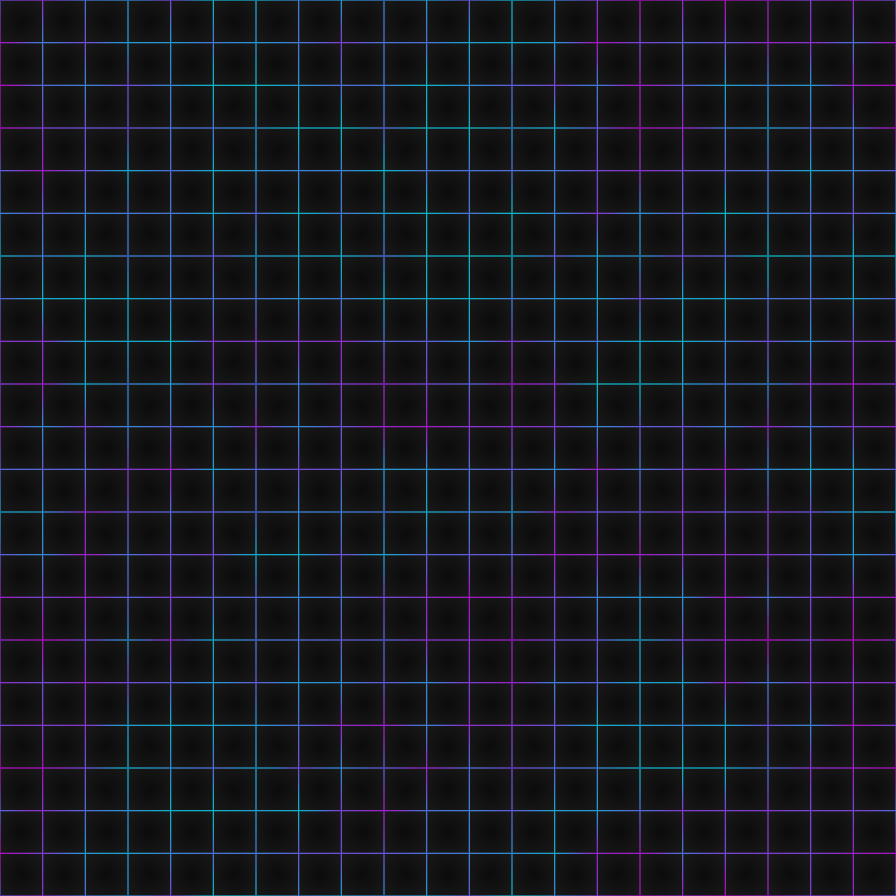
Reproduce this pattern procedurally as a Shadertoy shader.

```glsl
const float CELLS = 21.0;

float hash(vec2 p) {
    vec3 q = fract(p.xyx * vec3(0.1031, 0.1030, 0.0973));
    q += dot(q, q.yzx + 33.33);
    return fract((q.x + q.y) * q.z);
}

// Value noise whose lattice wraps after a whole number of steps
float wrappedNoise(vec2 p, float period, float seed) {
    vec2 i = floor(p);
    vec2 f = fract(p);
    f = f * f * (3.0 - 2.0 * f);
    vec2 a = mod(i, period) + seed;
    vec2 b = mod(i + 1.0, period) + seed;
    return mix(mix(hash(a), hash(vec2(b.x, a.y)), f.x),
               mix(hash(vec2(a.x, b.y)), hash(b), f.x), f.y);
}

// Cyan through blue and violet to magenta
vec3 neon(float t) {
    vec3 color = mix(vec3(0.04, 0.80, 0.88), vec3(0.80, 0.02, 0.84), t);
    return color + vec3(-0.02, 0.0, 0.22) * t * (1.0 - t) * 2.0;
}

// Share of each pixel covered by a line of the given half width
vec2 boxCoverage(vec2 d, float halfWidth, vec2 pixel) {
    vec2 inner = max(d - 0.5 * pixel, vec2(-halfWidth));
    vec2 outer = min(d + 0.5 * pixel, vec2(halfWidth));
    return max(outer - inner, 0.0) / pixel;
}

void mainImage(out vec4 fragColor, in vec2 fragCoord) {
    vec2 grid = fragCoord / iResolution.xy * CELLS;
    vec2 pixel = CELLS / iResolution.xy;
    vec2 fromCenter = fract(grid) - 0.5;

    // Charcoal tiles, darker toward the middle
    vec3 color = vec3(mix(0.043, 0.10, length(fromCenter) / 0.707));

    // Hue drifts in patches a few cells wide
    float hue = 0.6 * wrappedNoise(grid / 3.0, CELLS / 3.0, 17.0)
              + 0.4 * wrappedNoise(grid, CELLS, 53.0);
    hue = smoothstep(0.12, 0.96, hue);

    // Hairlines centered on the cell borders
    vec2 coverage = boxCoverage(0.5 - abs(fromCenter), 0.0142, pixel);
    float line = max(coverage.x, coverage.y);

    color = mix(color, neon(hue), line * 0.92);
    fragColor = vec4(color, 1.0);
}
```
